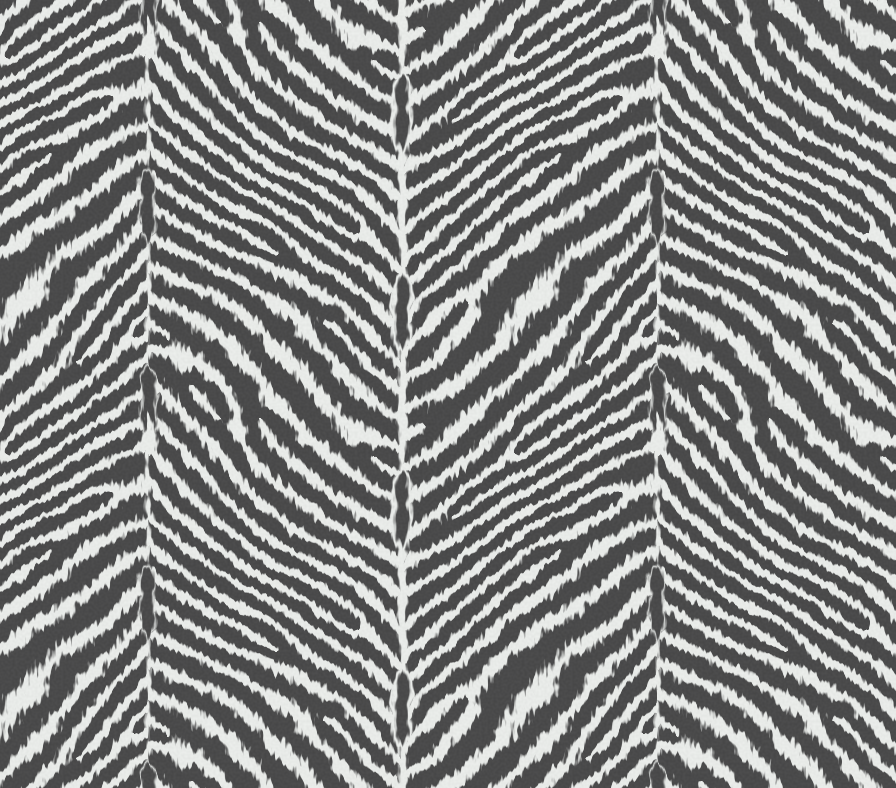
A WebGL 2 fragment shader for this pattern:

```glsl
#version 300 es
precision highp float;

#define TILE vec2(0.6464, 0.503)   // repeat size, in canvas heights
#define AXIS_X 0.511               // position of the valley spine
#define STRIPES 13.0               // stripes per vertical repeat
#define RISE 0.48                  // climb from valley to ridge, in repeats
#define BEND 0.27                  // change of slope along a stripe
#define FORKS 8                    // forks per half tile, must be even
#define PALE_SHARE 0.39            // pale part of each stripe pair
#define FRAY 0.016                 // length of the frayed fibres, in repeats
#define DARK vec3(0.29, 0.29, 0.292)
#define PALE vec3(0.91, 0.92, 0.91)

uniform vec2 u_resolution;
out vec4 fragColor;

const float PI = 3.14159265;

vec2 hash2(vec2 p) {
    vec3 q = fract(p.xyx * vec3(0.1031, 0.1030, 0.0973));
    q += dot(q, q.yzx + 33.33);
    return fract((q.xx + q.yz) * q.zy);
}

float cornerSlope(vec2 cell, vec2 offset, vec2 period) {
    float angle = 2.0 * PI * hash2(mod(cell, period) + period * 0.37).x;
    return dot(vec2(cos(angle), sin(angle)), offset);
}

// Gradient noise that repeats with the tile; freq is in whole cells per tile.
float tileNoise(vec2 uv, vec2 freq) {
    vec2 p = uv * freq, i = floor(p), f = fract(p);
    vec2 s = f * f * f * (f * (f * 6.0 - 15.0) + 10.0), e = vec2(1.0, 0.0);
    float low = mix(cornerSlope(i, f, freq),
                    cornerSlope(i + e.xy, f - e.xy, freq), s.x);
    float high = mix(cornerSlope(i + e.yx, f - e.yx, freq),
                     cornerSlope(i + e.xx, f - e.xx, freq), s.x);
    return mix(low, high, s.y);
}

// Phase twist that splits one stripe in two; periodic along t.
float forkPhase(float d, float t, float side) {
    float twist = 0.0;
    for (int i = 0; i < FORKS; i++) {
        float k = float(i);
        vec2 h = hash2(vec2(k * 7.3 + 2.0, side * 19.0 + 5.0));
        float a = PI * (t - h.y);
        float b = PI * (d - (k + h.x) / float(FORKS)) * 0.5 * TILE.x / TILE.y;
        float turn = mod(k, 2.0) < 0.5 ? 1.0 : -1.0;
        twist += turn * atan(cos(a) * sinh(b), sin(a) * cosh(b));
    }
    return twist / (2.0 * PI);
}

// Dark core with a pale sheath along an axis.
float addSpine(float field, float dist, float core, float sheath, float scale) {
    field = max(field, (max(core, 0.0) + sheath - dist) * scale);
    return min(field, (dist - core) * scale);
}

void main() {
    vec2 p = gl_FragCoord.xy / u_resolution.y;
    float f = fract((p.x - AXIS_X) / TILE.x + 0.5) - 0.5;
    float t = p.y / TILE.y;
    float side = step(0.0, f);
    float d = 2.0 * abs(f);
    vec2 uv = vec2(f + 0.5, t);

    // Wear: broad drift, wobble and upright frayed fibres
    float drift = tileNoise(uv, vec2(6.0, 5.0));
    float wobble = tileNoise(uv, vec2(26.0, 20.0));
    float fibre = tileNoise(uv, vec2(110.0, 26.0))
                + 0.6 * tileNoise(uv, vec2(190.0, 44.0));
    float y = t + 0.022 * drift + 0.013 * wobble + FRAY * fibre;

    // Stripes climbing from the valley to the ridge
    float sway = cos(2.0 * PI * (t - 0.24 - 0.5 * d * side));
    float lift = RISE * d + BEND * d * (1.0 - d) * sway;
    float phase = STRIPES * (y - lift) + forkPhase(d, t, side);
    float width = 0.45 * tileNoise(uv, vec2(12.0, 14.0)) + 0.25 * wobble;
    float field = cos(2.0 * PI * phase) - cos(PI * PALE_SHARE) + width;

    // Spines of the valley and the ridge
    float scale = 2.0 * PI * STRIPES / TILE.y;
    float ragged = 0.004 * fibre + 0.006 * wobble;
    float valley = abs(f) * TILE.x + ragged;
    float valleyCore = 0.013 * smoothstep(0.0, 0.8, cos(4.0 * PI * (t - 0.2))) - 0.005;
    field = addSpine(field, valley, valleyCore, 0.005, scale);
    float ridge = (0.5 - abs(f)) * TILE.x + ragged;
    float ridgeCore = 0.013 * smoothstep(0.0, 0.8, cos(4.0 * PI * (t - 0.97))) - 0.005;
    field = addSpine(field, ridge, ridgeCore, 0.002, scale);

    // Pale wedge on the ridge
    float wedge = 0.017 * (1.0 - fract(y - 0.84) / 0.1);
    field = max(field, (wedge - ridge) * scale);

    // Soft edges and fine cloth grain
    float soft = max(0.36, 0.8 * scale / u_resolution.y);
    float grain = 0.025 * tileNoise(uv, vec2(180.0, 140.0));
    vec3 color = mix(DARK, PALE, smoothstep(-soft, soft, field)) + grain;
    fragColor = vec4(color, 1.0);
}
```
